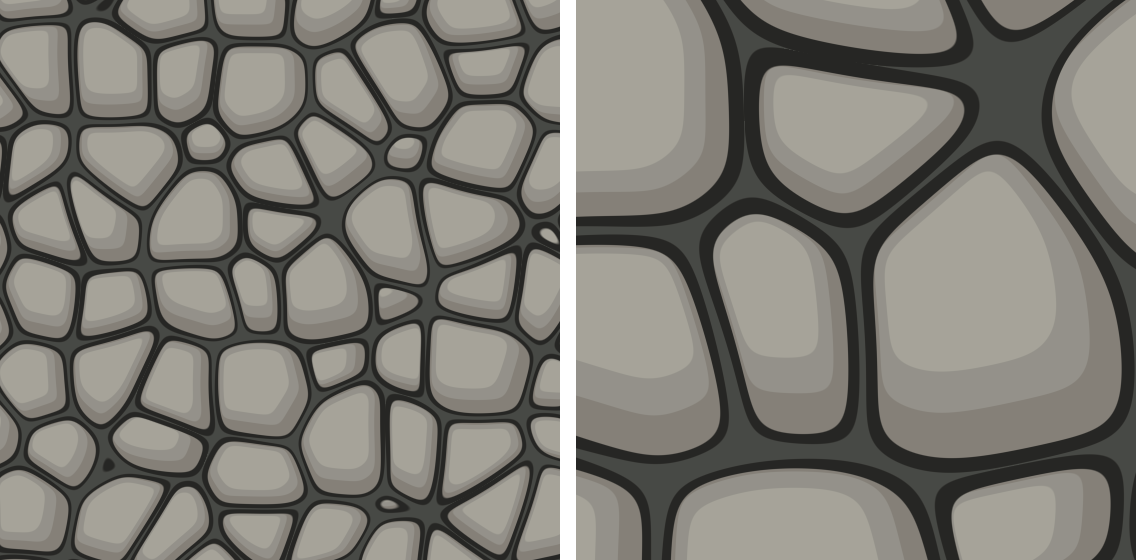
Left, the full canvas; right, a detail of the centre.
Give the GLSL for this texture, as a WebGL 1 fragment shader.

```glsl
precision highp float;
uniform vec2 u_resolution;

// Layout, in units of one grid cell
const float CELLS = 7.6;          // grid cells across the canvas height
const float JITTER = 0.72;        // scatter of the stone centres
const float SIZE_SPREAD = 0.3;    // difference in size between stones
const float PEBBLE_SHARE = 0.2;   // share of extra small stones
const float GAP = 0.064;          // half gap between neighbouring stones
const float OUTLINE = 0.052;      // mean width of the dark outline
const float OUTLINE_VARY = 0.018;
const float ROUNDING = 0.065;     // corner softness of the stones
const float FACET_ROUNDING = 0.042;
const float WARP = 0.045;         // bend of the straight borders

// Facet insets as a share of stone radius: lit side, shaded side
const vec2 BODY_INSET = vec2(0.04, 0.29);
const vec2 TOP_INSET = vec2(0.14, 0.53);
const float SHADE_ANGLE = -1.05;
const float SHADE_SWING = 0.9;

const vec3 MORTAR_COLOR = vec3(0.28, 0.285, 0.27);
const vec3 OUTLINE_COLOR = vec3(0.15, 0.15, 0.14);
const vec3 SHADOW_COLOR = vec3(0.52, 0.50, 0.47);
const vec3 BODY_COLOR = vec3(0.58, 0.57, 0.54);
const vec3 TOP_COLOR = vec3(0.65, 0.64, 0.60);

float hash(vec2 cell, float seed) {
  return fract(sin(dot(cell, vec2(127.1, 311.7)) + seed * 74.7) * 43758.5453);
}

// Stone centre in xy, size weight in z
vec3 stoneSite(vec2 cell) {
  vec2 offset = vec2(hash(cell, 1.0), hash(cell, 2.0)) - 0.5;
  float size = hash(cell, 3.0);
  float weight = SIZE_SPREAD * (size - step(size, PEBBLE_SHARE));
  return vec3(cell + 0.5 + JITTER * offset, weight);
}

// Squared distance reduced by the weight of the stone
float power(vec2 p, vec3 site) {
  vec2 d = p - site.xy;
  return dot(d, d) - site.z;
}

float layeredSines(vec2 p) {
  return 0.6 * sin(1.9 * p.x + 1.3 * p.y) + 0.4 * sin(2.7 * p.y - 3.1 * p.x + 1.7);
}

float cover(float distance, float pixel) {
  return smoothstep(-0.7 * pixel, 0.7 * pixel, distance);
}

void main() {
  float pixel = CELLS / u_resolution.y;
  vec2 p = gl_FragCoord.xy * pixel + 20.0;
  p += WARP * sin(2.6 * p.yx + vec2(0.4, 2.1));
  vec2 base = floor(p);

  // Find the stone that owns this point
  vec2 owner = base;
  float nearest = 1e3;
  for (int y = -2; y <= 2; y++) {
    for (int x = -2; x <= 2; x++) {
      vec2 cell = base + vec2(float(x), float(y));
      float reach = power(p, stoneSite(cell));
      if (reach < nearest) {
        nearest = reach;
        owner = cell;
      }
    }
  }
  vec3 site = stoneSite(owner);
  float angle = SHADE_ANGLE + SHADE_SWING * (hash(owner, 4.0) - 0.5);
  vec2 shadeDir = vec2(cos(angle), sin(angle));

  // Sum soft distances to all borders, for the stone and its two facets
  vec3 sums = vec3(1e-9);
  for (int y = -2; y <= 2; y++) {
    for (int x = -2; x <= 2; x++) {
      vec2 cell = base + vec2(float(x), float(y));
      vec2 step2 = abs(cell - owner);
      if (step2.x + step2.y < 0.5) continue;
      vec3 other = stoneSite(cell);
      vec2 between = other.xy - site.xy;
      float span = max(length(between), 0.01);
      float border = (power(p, other) - nearest) / (2.0 * span);
      float radius = (span * span + site.z - other.z) / (2.0 * span);
      float shade = smoothstep(-0.4, 1.0, dot(between / span, shadeDir));
      float inner = max(radius - GAP, 0.0);
      float body = border - inner * mix(BODY_INSET.x, BODY_INSET.y, shade);
      float top = border - inner * mix(TOP_INSET.x, TOP_INSET.y, shade);
      sums += exp(-vec3(border / ROUNDING, vec2(body, top) / FACET_ROUNDING));
    }
  }
  vec3 inside = -log(sums) * vec3(ROUNDING, vec2(FACET_ROUNDING)) - GAP;

  // Paint from the mortar up to the lit facet
  float outline = OUTLINE + OUTLINE_VARY * layeredSines(p);
  vec3 color = mix(MORTAR_COLOR, OUTLINE_COLOR, cover(inside.x + outline, pixel));
  float stone = cover(inside.x, pixel);
  vec3 face = mix(SHADOW_COLOR, BODY_COLOR, cover(inside.y, pixel));
  face = mix(face, TOP_COLOR, cover(inside.z, pixel));
  gl_FragColor = vec4(mix(color, face, stone), 1.0);
}
```
